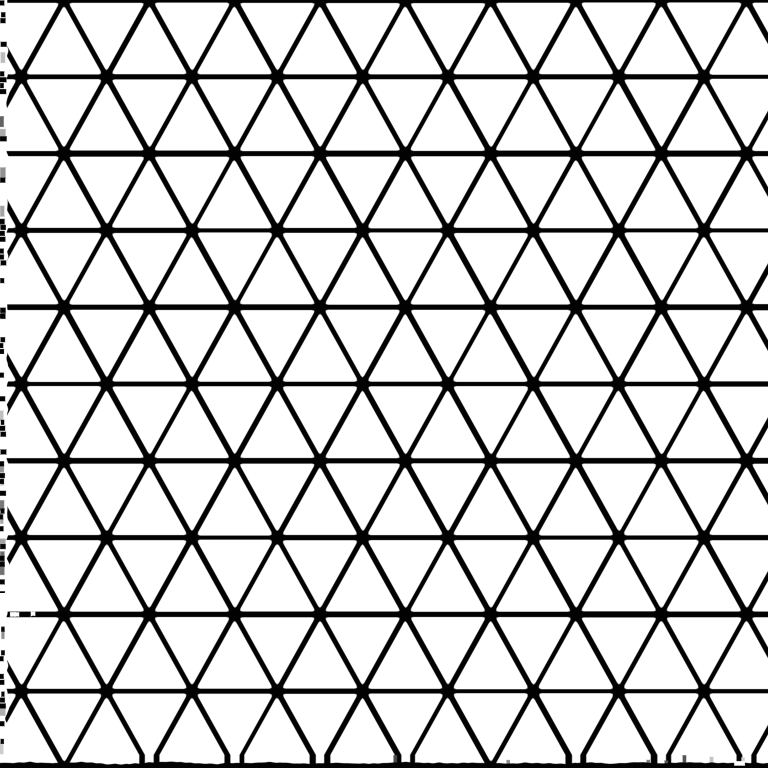
Give the GLSL for this pattern, as a Shadertoy shader.

```glsl
// Black triangular lattice on white with rounded joints and frayed left and bottom edges.

const float COLUMNS = 9.0;
const float ROWS = 10.0;
const float PHASE = 0.75;          // column offset of the joints on even rows
const float JOINT_RADIUS = 0.0080;
const float FILLET = 0.0040;
const float SMEAR_HEIGHT = 0.017;  // below this the slanted bars run straight down

float hash(vec2 cell) {
    return fract(sin(dot(cell, vec2(127.1, 311.7))) * 43758.55);
}

// One-dimensional gradient noise, about -0.5 to 0.5
float gradientNoise(float x, float seed) {
    float i = floor(x), f = fract(x);
    float g0 = hash(vec2(i, seed)) * 2.0 - 1.0;
    float g1 = hash(vec2(i + 1.0, seed)) * 2.0 - 1.0;
    float fade = f * f * f * (f * (f * 6.0 - 15.0) + 10.0);
    return mix(g0 * f, g1 * (f - 1.0), fade);
}

float coverage(float dist, float pixel) {
    return 1.0 - smoothstep(-0.8 * pixel, 0.8 * pixel, dist);
}

float smoothMin(float a, float b, float k) {
    float h = max(k - abs(a - b), 0.0) / k;
    return min(a, b) - 0.25 * h * h * k;
}

float boxDistance(vec2 p, vec2 center, vec2 halfSize) {
    vec2 d = abs(p - center) - halfSize;
    return max(d.x, d.y);
}

// Distance to a family of parallel bars lying at integer values of coord
float barDistance(float coord, float slope, float along, float halfWidth, float seed) {
    float index = round(coord);
    float wobble = (hash(vec2(index + seed, floor(along))) - 0.5) * 0.0009;
    return abs(coord - index) / slope - halfWidth - wobble;
}

float latticeDistance(vec2 p) {
    float x = p.x * COLUMNS - PHASE;
    float y = p.y * ROWS;
    float row = round(y);
    float slope = length(vec2(COLUMNS, 0.5 * ROWS));

    float rowHalfWidth = mix(0.0036, 0.0030, mod(row, 2.0));
    float level = barDistance(y, ROWS, x - 0.5 * row, rowHalfWidth, 3.0);
    float rising = barDistance(x - 0.5 * y, slope, y, 0.0031, 17.0);
    float falling = barDistance(x + 0.5 * y, slope, y, 0.0035, 41.0);

    float column = round(x - 0.5 * row);
    vec2 joint = vec2((column + PHASE + 0.5 * row) / COLUMNS, row / ROWS);
    float blob = length(p - joint) - JOINT_RADIUS;
    return smoothMin(min(level, min(rising, falling)), blob, FILLET);
}

// Random horizontal dashes hugging the left edge; returns coverage
float edgeDashes(vec2 p, float count, float density, float seed, float pixel) {
    float row = floor(p.y * count);
    float present = step(hash(vec2(row, seed)), density);
    float reach = mix(0.002, 0.0045, hash(vec2(row, seed + 1.0)));
    float start = 0.003 * hash(vec2(row, seed + 2.0));
    vec2 center = vec2(start + reach * 0.5, (row + 0.5) / count);
    vec2 halfSize = vec2(reach, 0.42 / count);
    return present * coverage(boxDistance(p, center, halfSize), pixel);
}

// Straight stubs and blocks standing on the bottom edge; returns coverage
float bottomBlocks(vec2 p, float count, float density, float seed, float pixel) {
    float column = floor(p.x * count);
    float present = step(hash(vec2(column, seed)), density);
    float top = mix(0.008, 0.018, hash(vec2(column, seed + 1.0)));
    vec2 center = vec2((column + 0.5) / count, 0.5 * top);
    return present * coverage(boxDistance(p, center, vec2(0.4 / count, 0.5 * top)), pixel);
}

void mainImage(out vec4 fragColor, in vec2 fragCoord) {
    float pixel = 1.0 / iResolution.y;
    vec2 p = fragCoord * pixel;

    // Lattice, smeared downward at the bottom except at every fifth joint
    float bottomJoint = round(p.x * COLUMNS - PHASE);
    bool smeared = mod(bottomJoint, 5.0) > 0.5;
    vec2 q = vec2(p.x, smeared ? max(p.y, SMEAR_HEIGHT) : p.y);
    float ink = coverage(latticeDistance(q), pixel);

    // Torn left margin and two chips in the second bar
    float tear = 0.0095 + 0.006 * gradientNoise(p.y * 70.0, 5.0);
    ink *= 1.0 - coverage(p.x - tear, pixel);
    for (float i = 0.0; i < 2.0; i++) {
        vec2 chip = vec2(0.019 + 0.024 * i, 0.2 + 0.001 * i);
        float ragged = 0.002 * gradientNoise(p.x * 240.0, 9.0 + i);
        ink *= 1.0 - coverage(boxDistance(p, chip, vec2(0.006 - 0.003 * i, 0.003 + ragged)), pixel);
    }
    vec3 color = vec3(mix(1.0, 0.008, ink));

    // Grey and black fragments along the left edge
    float cluster = gradientNoise(p.y * 14.0, 21.0);
    float greyTone = mix(0.38, 0.85, hash(vec2(floor(p.y * 60.0), 33.0)));
    color = mix(color, vec3(greyTone), edgeDashes(p, 60.0, 0.35, 51.0, pixel));
    color = mix(color, vec3(0.01), edgeDashes(p, 130.0, 0.38 + 0.5 * cluster, 61.0, pixel));

    // Ragged bottom strip with grey blocks toward the right
    float blockTone = mix(0.2, 0.85, hash(vec2(floor(p.x * 170.0), 73.0)));
    float blockDensity = 0.16 * smoothstep(0.45, 0.75, p.x);
    color = mix(color, vec3(blockTone), bottomBlocks(p, 170.0, blockDensity, 81.0, pixel));
    float stripTop = 0.0065 + 0.006 * gradientNoise(p.x * 16.0, 91.0) + 0.002 * gradientNoise(p.x * 90.0, 95.0);
    color = mix(color, vec3(0.01), coverage(p.y - stripTop, pixel));
    float whiteChip = boxDistance(p, vec2(0.963, 0.006), vec2(0.007, 0.003));
    color = mix(color, vec3(1.0), coverage(whiteChip, pixel));

    fragColor = vec4(color, 1.0);
}
```
